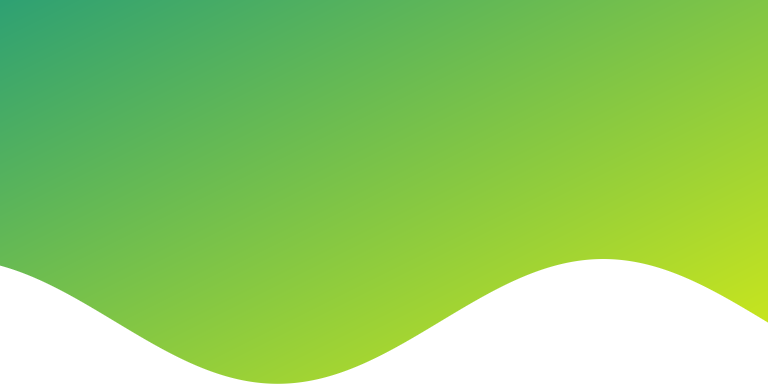
Write a Shadertoy shader that draws this background.

```glsl
const vec3 TEAL_GREEN = vec3(0.180, 0.630, 0.450);
const vec3 LIME = vec3(0.830, 0.920, 0.090);
const vec3 WAVE_WHITE = vec3(1.0);

// Wave shape, as fractions of the canvas width (x) and height (y)
const float CREST_X = 0.7855;
const float PERIOD = 0.848;
const float MID_HEIGHT = 0.1630;
const float AMPLITUDE = 0.1625;

const float TAU = 6.2831853;

// Diagonal blend from the top left corner to the bottom right
vec3 diagonalGradient(vec2 uv) {
    float t = 0.5 * (uv.x + 1.0 - uv.y);
    return mix(TEAL_GREEN, LIME, t);
}

// Approximate signed distance above the wave, in canvas heights
float waveDistance(vec2 uv, float aspect) {
    float phase = TAU * (uv.x - CREST_X) / PERIOD;
    float height = MID_HEIGHT + AMPLITUDE * cos(phase);
    float slope = -AMPLITUDE * sin(phase) * TAU / (PERIOD * aspect);
    return (uv.y - height) / sqrt(1.0 + slope * slope);
}

void mainImage(out vec4 fragColor, in vec2 fragCoord) {
    vec2 uv = fragCoord / iResolution.xy;
    float aspect = iResolution.x / iResolution.y;

    // One pixel wide soft edge between wave and sky
    float coverage = clamp(0.5 + waveDistance(uv, aspect) * iResolution.y, 0.0, 1.0);

    fragColor = vec4(mix(WAVE_WHITE, diagonalGradient(uv), coverage), 1.0);
}
```
